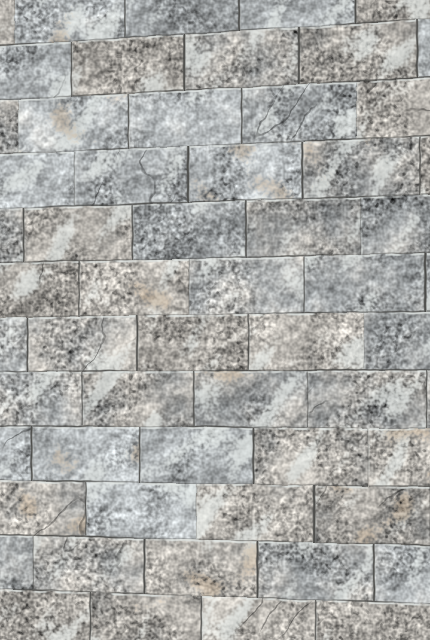
A WebGL 1 fragment shader for this texture:

```glsl
precision highp float;
// Split-face grey stone cladding: leaning courses of rough blocks in running bond.
uniform vec2 u_resolution;

#define COURSE_PITCH 0.0849
#define BLOCK_PITCH 0.249
#define GAP_HALF 0.0010
#define RIM_WIDTH 0.0045
#define MEAN_TONE 0.68
#define GRAIN 0.40
#define RELIEF 0.62
#define COOL vec3(0.975, 1.0, 1.01)
#define WARM vec3(1.02, 1.0, 0.965)
#define PALE vec3(0.88, 0.90, 0.89)
#define GAP_COLOR vec3(0.30, 0.30, 0.29)
#define RUST vec3(0.76, 0.66, 0.54)

float hash(vec2 p) {
  vec3 q = fract(p.xyx * vec3(0.1031, 0.1030, 0.0973));
  q += dot(q, q.yzx + 33.33);
  return fract((q.x + q.y) * q.z);
}

vec2 gradient(vec2 cell) {
  float a = 6.28318 * hash(cell);
  return vec2(cos(a), sin(a));
}

// Gradient noise, roughly -0.6 to 0.6
float noise(vec2 p) {
  vec2 i = floor(p), f = p - i;
  vec2 w = f * f * f * (f * (f * 6.0 - 15.0) + 10.0);
  vec2 e = vec2(1.0, 0.0);
  float a = dot(gradient(i), f);
  float b = dot(gradient(i + e), f - e);
  float c = dot(gradient(i + e.yx), f - e.yx);
  float d = dot(gradient(i + 1.0), f - 1.0);
  return mix(mix(a, b, w.x), mix(c, d, w.x), w.y);
}

float fbm(vec2 p) {
  float sum = 0.0, amp = 0.6;
  for (int k = 0; k < 4; k++) {
    sum += amp * noise(p);
    p = mat2(1.6, 1.2, -1.2, 1.6) * p + 17.3;
    amp *= 0.6;
  }
  return sum;
}

void main() {
  vec2 uv = gl_FragCoord.xy / u_resolution;
  vec2 q = gl_FragCoord.xy / u_resolution.y;
  float px = 1.0 / u_resolution.y;
  float aspect = u_resolution.x / u_resolution.y;

  // Courses counted from the top, fanning out slightly to the right
  float pitchY = COURSE_PITCH + 0.0065 * uv.x;
  float v = (1.0 - uv.y + 0.0133 + 0.0482 * uv.x) / pitchY;
  v += 0.018 * noise(q * 14.0) + 0.014 * noise(q * 55.0);
  float row = floor(v), bed = floor(v + 0.5);
  float below = (v - bed) * pitchY;

  // Blocks widen to the right; every other course shifts by half a block
  float t = (uv.x - 0.037 - 0.0043 * row) / BLOCK_PITCH;
  float j = (sqrt(1.0 + 0.072 * t) - 1.0) / 0.036;
  float u = j - 0.5 * mod(row, 2.0) + 0.008 * noise(q * 45.0);
  float joint = floor(u + 0.5);
  float jointRand = hash(vec2(joint, row) + 41.0);
  float beside = u - joint - 0.03 * (jointRand - 0.5);
  vec2 id = vec2(beside > 0.0 ? joint : joint - 1.0, row);
  beside *= (BLOCK_PITCH + 0.009 * j) * aspect;
  float tone = hash(id + 5.0), hue = hash(id + 23.0);

  // Cleft face lit from above, with its own pattern on each block
  vec2 s = q + vec2(3.7, 2.9) * id;
  float broad = fbm(s * 13.0);
  float relief = broad - fbm((s + vec2(-0.003, 0.005)) * 13.0);
  float value = MEAN_TONE + 0.12 * (tone - 0.5) + 0.24 * broad + RELIEF * relief;

  // Crystalline grain, strongest on the darker rough areas
  float rough = smoothstep(-0.25, 0.25, noise(s * 11.0 + 8.0) + 0.3 * (hue - 0.4));
  float grain = 0.6 * noise(q * 105.0) + 0.6 * noise(q * 210.0 + 9.0);
  value += GRAIN * mix(0.6, 1.15, rough) * grain - 0.05 * (rough - 0.5);
  value -= 0.16 * rough * smoothstep(0.12, 0.4, noise(q * 130.0 + 31.0));
  vec3 color = value * mix(COOL, WARM, smoothstep(0.2, 0.8, hue + 0.5 * broad));

  // Pale mineral streaks, rare rust and fine cracks
  vec2 lean = mat2(0.8, 0.6, -0.6, 0.8) * s;
  float streak = noise(lean * vec2(26.0, 10.0)) + 0.35 * broad + 0.25 * grain;
  color = mix(color, PALE, 0.65 * smoothstep(0.14, 0.48, streak));
  float rust = smoothstep(0.22, 0.5, noise(s * 16.0 + 70.0) + 0.3 * grain);
  color = mix(color, RUST, 0.4 * rust * step(0.8, hash(id + 61.0)));
  float crack = abs(noise(lean * vec2(18.0, 7.0) + 50.0) + 0.25 * broad);
  float cracked = step(0.72, hash(id + 87.0)) * smoothstep(-0.1, 0.2, noise(s * 12.0));
  color *= 1.0 - 0.3 * cracked * (1.0 - smoothstep(0.005, 0.03, crack));

  // Light catching the upper and left rims, broken by chips
  float chips = smoothstep(-0.35, 0.2, noise(q * 48.0 + 12.0));
  float topRim = step(0.0, below) * (1.0 - smoothstep(0.4, 1.0, below / RIM_WIDTH));
  float sideRim = step(0.0, beside) * (1.0 - smoothstep(0.3, 1.0, beside / RIM_WIDTH));
  color = mix(color, PALE, chips * max(0.8 * topRim, 0.35 * sideRim));

  // Narrow shadow gaps of uneven width and depth
  float bedVary = noise(vec2(uv.x * 6.0, bed * 3.0 + 0.37));
  float bedHalf = GAP_HALF * (0.75 + 0.9 * bedVary);
  float jointHalf = GAP_HALF * (0.7 + 1.1 * jointRand * jointRand);
  float bedGap = 1.0 - smoothstep(-px, px, abs(below + 0.0008) - bedHalf);
  float jointGap = 1.0 - smoothstep(-px, px, abs(beside) - jointHalf);
  bedGap *= clamp(0.75 + 0.7 * bedVary + 0.5 * noise(q * 30.0), 0.2, 1.0);
  jointGap *= mix(0.3, 1.0, smoothstep(0.08, 0.3, jointRand));
  color = mix(color, GAP_COLOR, max(bedGap, jointGap));

  gl_FragColor = vec4(clamp(color, 0.0, 1.0), 1.0);
}
```
